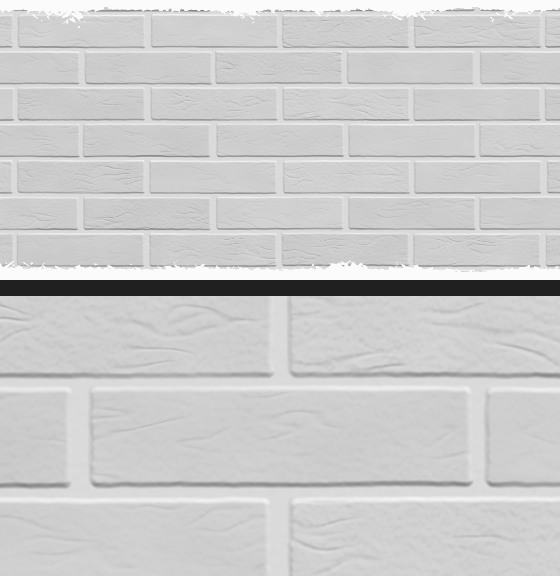
Top: the whole. Bottom: its middle third, enlarged.
Write a WebGL 1 fragment shader that draws this texture.

```glsl
precision highp float;
// White-painted running-bond brick wall with creased faces and torn white top and bottom borders.
uniform vec2 u_resolution;

// Lengths are fractions of the canvas height.
const vec2 BRICK_PITCH = vec2(0.4714, 0.1302);
const vec2 WALL_ORIGIN = vec2(0.057, 0.044);
const vec2 JOINT_HALF = vec2(0.011, 0.0085);
const vec3 BRICK_COLOR = vec3(0.808);
const vec3 MORTAR_COLOR = vec3(0.855);
const vec3 BORDER_COLOR = vec3(0.985);

vec2 hash2(vec2 p) {
  p = vec2(dot(p, vec2(127.1, 311.7)), dot(p, vec2(269.5, 183.3)));
  return fract(sin(p) * 43758.55) * 2.0 - 1.0;
}

float gradientNoise(vec2 p) {
  vec2 i = floor(p);
  vec2 f = p - i;
  vec2 w = f * f * f * (f * (f * 6.0 - 15.0) + 10.0);
  float a = dot(hash2(i), f);
  float b = dot(hash2(i + vec2(1.0, 0.0)), f - vec2(1.0, 0.0));
  float c = dot(hash2(i + vec2(0.0, 1.0)), f - vec2(0.0, 1.0));
  float d = dot(hash2(i + 1.0), f - 1.0);
  return mix(mix(a, b, w.x), mix(c, d, w.x), w.y);
}

float fbm(vec2 p) {
  float sum = 0.0;
  float amplitude = 0.6;
  for (int i = 0; i < 3; i++) {
    sum += amplitude * gradientNoise(p);
    p = p * 2.1 + 17.3;
    amplitude *= 0.5;
  }
  return sum;
}

vec2 rotate(vec2 p, float angle) {
  float c = cos(angle);
  float s = sin(angle);
  return vec2(c * p.x - s * p.y, s * p.x + c * p.y);
}

// x: brick coverage (0 in the joints), yz: brick index
vec3 brickAt(vec2 p) {
  p.y += 0.003 * gradientNoise(p * vec2(3.0, 4.0));
  vec2 cell = (p - WALL_ORIGIN) / BRICK_PITCH;
  cell.x -= 0.5 * mod(floor(cell.y), 2.0);
  vec2 id = floor(cell);
  vec2 offset = (cell - id - 0.5) * BRICK_PITCH - hash2(id) * vec2(0.004, 0.0012);
  vec2 q = abs(offset) - 0.5 * BRICK_PITCH + JOINT_HALF;
  q += 0.003 * fbm(p * 28.0);
  const float corner = 0.006;
  float dist = length(max(q + corner, 0.0)) + min(max(q.x, q.y) + corner, 0.0) - corner;
  return vec3(1.0 - smoothstep(-0.004, 0.004, dist), id);
}

// Thin, mostly horizontal creases that come and go over a brick
float creases(vec2 p, vec2 seed) {
  vec2 q = p + seed * 3.7;
  q.y += 0.018 * gradientNoise(q * vec2(17.0, 23.0));
  float line = 1.0 - smoothstep(0.0, 0.13, abs(gradientNoise(q * vec2(10.0, 40.0))));
  float patches = smoothstep(-0.12, 0.25, gradientNoise(q * vec2(8.0, 17.0) + 5.0));
  return line * patches;
}

float relief(vec2 p) {
  vec3 brick = brickAt(p);
  float grain = 0.13 * gradientNoise(p * vec2(65.0, 95.0)) + 0.08 * gradientNoise(p * 150.0);
  float roughness = 0.7 + 0.4 * hash2(brick.yz + 9.0).x;
  float face = 1.0 + roughness * (grain - 0.24 * creases(p, brick.yz));
  return brick.x * face + 0.3 * grain * (1.0 - brick.x);
}

// Light from the upper right: deep shadows below the bricks, soft highlights above
float lighting(vec2 p) {
  const float stepSize = 0.003;
  float h = relief(p);
  float dx = relief(p + vec2(stepSize, 0.0)) - h;
  float dy = relief(p + vec2(0.0, stepSize)) - h;
  float shadowDepth = 0.46 + 0.3 * gradientNoise(p * vec2(5.0, 8.0));
  float light = -dy * shadowDepth - dx * 0.16;
  return light > 0.0 ? light * 0.4 : light;
}

// Torn border: solid outside the wall, breaking into flakes and scratches inside
float tornBorder(vec2 p) {
  float top = step(0.5, p.y);
  float depth = mix(p.y, 1.0 - p.y, top) - 0.042;
  depth += 0.007 * gradientNoise(p * vec2(12.0, 3.0));
  float reach = mix(0.045, 0.125, top);
  float scratches = gradientNoise(rotate(p, 0.6) * vec2(22.0, 95.0));
  scratches = max(scratches, gradientNoise(rotate(p, -0.75) * vec2(18.0, 80.0)));
  float flakes = 0.55 * scratches + 0.5 * fbm(p * 55.0);
  float patches = 0.75 * gradientNoise(p * vec2(4.5, 8.0) + 3.0);
  float fade = depth > 0.0 ? 0.6 * depth / reach : depth * 35.0;
  return smoothstep(0.0, 0.12, flakes + patches - 0.1 - fade);
}

void main() {
  vec2 p = gl_FragCoord.xy / u_resolution.y;
  vec3 brick = brickAt(p);

  // Paint tone varies between bricks and softly across the wall
  float tone = 0.012 * hash2(brick.yz + 4.0).x + 0.035 * fbm(p * vec2(7.0, 11.0));
  vec3 color = mix(MORTAR_COLOR, BRICK_COLOR + tone, brick.x);
  color += lighting(p);

  color = mix(color, BORDER_COLOR, tornBorder(p));
  gl_FragColor = vec4(clamp(color, 0.0, 1.0), 1.0);
}
```
